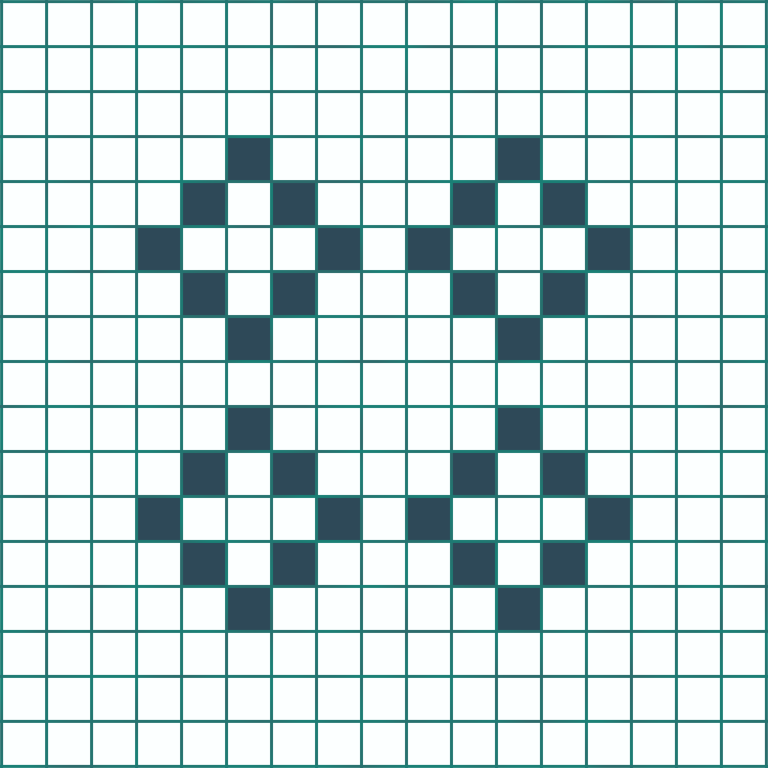
Write a Shadertoy shader that draws this pattern.

```glsl
const float CELLS = 17.0;          // cells across and down
const float MARGIN = 0.0021;       // canvas edge to the outer line centre
const float LINE_WIDTH = 0.0039;
const float EDGE_SOFTNESS = 0.0008;
const float MIDDLE_CELL = 8.0;     // index of the central row and column
const float DIAMOND_OFFSET = 3.0;  // cells from the middle to a diamond centre
const float DIAMOND_RADIUS = 2.0;  // in cells, counted diagonally
const float TINT_SCALE = 0.8;      // tint changes per cell along a line
const float TINT_CONTRAST = 1.3;

const vec3 PAPER = vec3(0.99, 1.0, 1.0);
const vec3 SLATE = vec3(0.18, 0.285, 0.345);
const vec3 TEAL = vec3(0.10, 0.50, 0.46);
const vec3 DULL_TEAL = vec3(0.17, 0.42, 0.42);

vec2 gradientAt(vec2 node) {
    float h = fract(sin(dot(node, vec2(127.1, 311.7))) * 4375.85);
    float angle = 6.28318 * h;
    return vec2(cos(angle), sin(angle));
}

float gradientNoise(vec2 p) {
    vec2 i = floor(p), f = fract(p);
    vec2 u = f * f * f * (f * (f * 6.0 - 15.0) + 10.0);
    vec2 e = vec2(1.0, 0.0);
    float low = mix(dot(gradientAt(i), f),
                    dot(gradientAt(i + e), f - e), u.x);
    float high = mix(dot(gradientAt(i + e.yx), f - e.yx),
                     dot(gradientAt(i + 1.0), f - 1.0), u.x);
    return mix(low, high, u.y);
}

// Four hollow diamonds, folded into one by symmetry
bool isFilled(vec2 cell) {
    vec2 q = abs(abs(cell - MIDDLE_CELL) - DIAMOND_OFFSET);
    return abs(q.x + q.y - DIAMOND_RADIUS) < 0.5;
}

// Slight drift of colour along each ruled line
vec3 lineColor(float along, float index, float seed) {
    float n = gradientNoise(vec2(along * TINT_SCALE, index * 3.37 + seed));
    return mix(TEAL, DULL_TEAL, clamp(0.5 + TINT_CONTRAST * n, 0.0, 1.0));
}

void mainImage(out vec4 fragColor, in vec2 fragCoord) {
    vec2 uv = fragCoord / iResolution.xy;
    float pitch = (1.0 - 2.0 * MARGIN) / CELLS;
    vec2 grid = (uv - MARGIN) / pitch;

    // Cell fills
    vec3 color = isFilled(floor(grid)) ? SLATE : PAPER;

    // Ruled lines: x holds the verticals, y the horizontals
    vec2 nearest = floor(grid + 0.5);
    vec2 dist = abs(grid - nearest) * pitch - 0.5 * LINE_WIDTH;
    vec2 soft = max(vec2(EDGE_SOFTNESS), 0.7 / iResolution.xy);
    vec2 ink = 1.0 - smoothstep(-soft, soft, dist);
    color = mix(color, lineColor(grid.y, nearest.x, 0.4), ink.x);
    color = mix(color, lineColor(grid.x, nearest.y, 71.6), ink.y);

    fragColor = vec4(color, 1.0);
}
```
